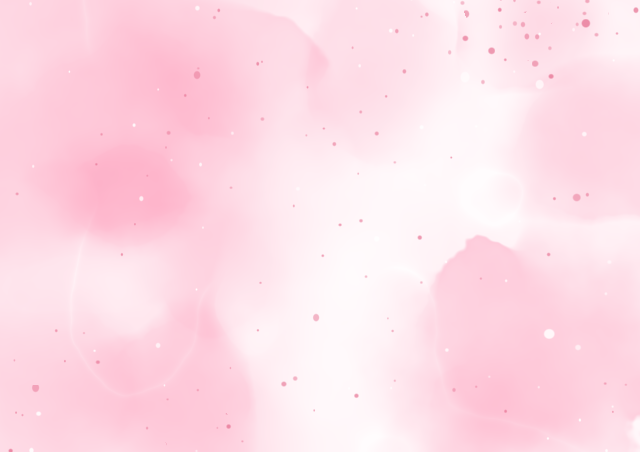
Reproduce this background procedurally as a WebGL 1 fragment shader.

```glsl
precision highp float;
// Pink watercolour paper: a pale base with a light diagonal band, layered
// washes whose noisy edges run from crisp to blurred, faint pale veins,
// and a scatter of dark and white paint specks.
uniform vec2 u_resolution;

float hash(vec2 p) {
  return fract(sin(dot(p, vec2(127.1, 311.7))) * 43758.5453);
}

float noise(vec2 p) {
  vec2 i = floor(p), f = fract(p);
  f = f * f * (3.0 - 2.0 * f);
  return mix(mix(hash(i), hash(i + vec2(1.0, 0.0)), f.x),
             mix(hash(i + vec2(0.0, 1.0)), hash(i + 1.0), f.x), f.y);
}

float fbm(vec2 p) {
  float sum = 0.0, amplitude = 0.5;
  for (int i = 0; i < 5; i++) {
    sum += amplitude * noise(p);
    p = mat2(1.6, 1.2, -1.2, 1.6) * p + 3.7;
    amplitude *= 0.5;
  }
  return sum;
}

// Pigment of one wash: blur 0 gives a crisp, darkened edge, 1 a soft one.
float wash(vec2 p, vec2 centre, vec2 radii, float blur) {
  float wobble = 0.9 * (fbm(p * 4.5 + centre * 17.0) - 0.48);
  float inside = (1.0 - length((p - centre) / radii) + wobble) * min(radii.x, radii.y);
  float wet = max(blur, smoothstep(0.35, 0.7, noise(p * 5.0 + centre * 9.0)));
  float softness = mix(0.006, 0.11, wet);
  float fill = smoothstep(-softness, softness, inside);
  float rim = smoothstep(-0.004, 0.004, inside) * exp(-max(inside, 0.0) / 0.014);
  return fill * (0.8 + 0.4 * fbm(p * 6.0 + centre)) + 0.3 * rim * (1.0 - wet);
}

// Coverage of small round drops, one possible drop per grid cell.
float specks(vec2 p, float cell, float chance, float size, float seed) {
  vec2 id = floor(p / cell);
  vec2 key = id + seed;
  vec2 place = 0.25 + 0.5 * vec2(hash(key + 5.1), hash(key + 9.7));
  vec2 offset = p - (id + place) * cell;
  offset.x *= 0.85 + 0.5 * hash(key + 2.3);
  float radius = size * mix(0.35, 1.0, pow(hash(key + 7.9), 3.0));
  float pixel = 1.0 / u_resolution.y;
  float drop = 1.0 - smoothstep(-pixel, pixel, length(offset) - radius);
  return drop * step(hash(key), chance) * (0.5 + 0.5 * hash(key + 3.3));
}

void main() {
  vec2 p = gl_FragCoord.xy / u_resolution.y;
  p.x *= 1.4144 * u_resolution.y / u_resolution.x;
  vec2 warp = vec2(fbm(p * 3.0), fbm(p * 3.0 + 8.0)) - 0.48;
  vec2 q = p + 0.12 * warp;

  // Base tint, stronger towards the upper left
  float pigment = 0.05 + 0.07 * smoothstep(0.85, 0.4, q.x);
  pigment += 0.05 * smoothstep(0.8, 0.3, q.x) * smoothstep(0.3, 0.75, q.y);
  pigment += 0.1 * (fbm(q * 3.5 + 2.0) - 0.45);

  // Left washes
  pigment += 0.07 * wash(p, vec2(0.52, 0.84), vec2(0.20, 0.15), 0.0);
  pigment += 0.05 * wash(q, vec2(0.26, 0.74), vec2(0.24, 0.20), 0.6);
  pigment += 0.08 * wash(q, vec2(0.27, 0.58), vec2(0.13, 0.11), 0.5);
  pigment += 0.07 * wash(q, vec2(0.47, 0.43), vec2(0.13, 0.17), 0.4);
  pigment += 0.09 * wash(p, vec2(0.41, 0.13), vec2(0.18, 0.16), 0.1);
  pigment += 0.04 * wash(p, vec2(0.16, 0.17), vec2(0.15, 0.17), 0.3);

  // Right washes
  pigment += 0.06 * wash(p, vec2(0.86, 0.86), vec2(0.16, 0.20), 0.2);
  pigment += 0.10 * wash(p, vec2(1.14, 0.93), vec2(0.14, 0.13), 0.0);
  pigment += 0.11 * wash(p, vec2(1.36, 0.68), vec2(0.21, 0.15), 0.0);
  pigment += 0.13 * wash(p, vec2(1.19, 0.18), vec2(0.34, 0.26), 0.0);
  pigment += 0.05 * wash(q, vec2(1.06, 0.12), vec2(0.15, 0.10), 0.3);

  // Light band and blooms where water has lifted the paint
  float band = q.x - 0.72 - 0.32 * smoothstep(0.2, 0.9, q.y);
  pigment *= 1.0 - 0.55 * exp(-band * band / 0.012);
  pigment *= 1.0 - 0.45 * wash(q, vec2(0.56, 0.31), vec2(0.06, 0.09), 0.3);
  pigment *= 1.0 - 0.4 * wash(q, vec2(0.19, 0.37), vec2(0.18, 0.08), 0.7);

  // Pale veins
  float vein = abs(noise(q * 3.6 + 4.0) - 0.5);
  pigment -= 0.035 * exp(-vein / 0.022) * smoothstep(0.4, 0.65, noise(p * 4.0 + 6.0));
  pigment = clamp(pigment, 0.01, 0.31);
  vec3 colour = 1.0 - pigment * vec3(0.02, 1.0, 0.7);

  // Dark specks: sparse everywhere, dense near the upper right
  vec2 toCluster = (p - vec2(1.15, 0.98)) / vec2(0.16, 0.09);
  float cluster = exp(-dot(toCluster, toCluster));
  float dark = specks(p, 0.06, 0.12, 0.006, 11.0);
  dark = max(dark, specks(p + 0.013, 0.027, 0.55 * cluster, 0.010, 37.0));
  dark = max(dark, specks(p, 0.035, 0.3 * smoothstep(0.2, 0.0, length(p - vec2(0.45, 0.04))), 0.005, 71.0));
  colour = mix(colour, vec3(0.91, 0.48, 0.60), 0.85 * dark);

  // White specks, a few of them large
  float white = specks(p + 0.02, 0.07, 0.16, 0.006, 53.0);
  white = max(white, specks(p, 0.19, 0.12, 0.012, 91.0));
  gl_FragColor = vec4(mix(colour, vec3(1.0), white), 1.0);
}
```
